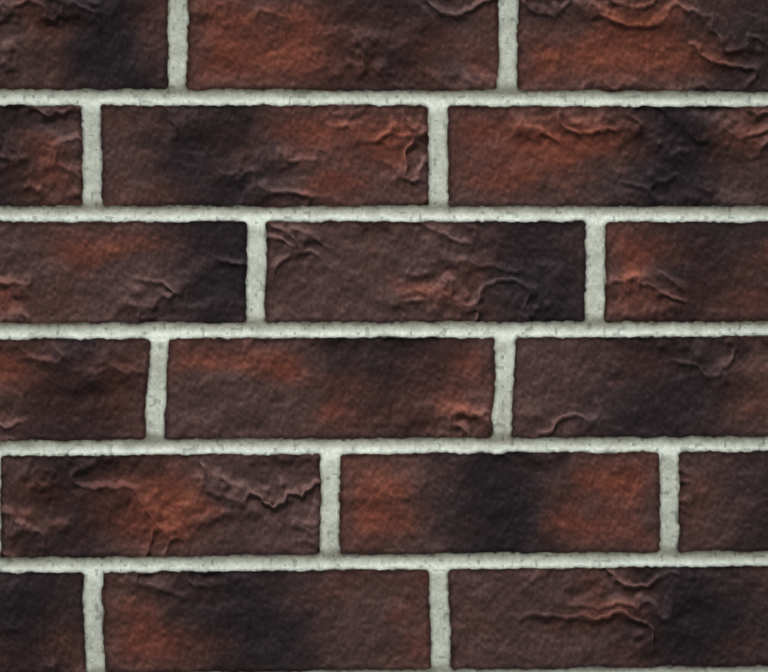
Reproduce this texture procedurally as a WebGL 2 fragment shader.

```glsl
#version 300 es
precision highp float;
// Running-bond wall of long, dark rustic bricks with pale raised mortar.
// Each brick is a rough rounded box; warped noise forms the creases,
// and hashed smoky patches and rust tones vary from brick to brick.
uniform vec2 u_resolution;
out vec4 fragColor;

float hash(vec2 p) {
  vec3 q = fract(vec3(p.xyx) * 0.1031);
  q += dot(q, q.yzx + 33.33);
  return fract((q.x + q.y) * q.z);
}

float noise(vec2 p) {
  vec2 i = floor(p), f = fract(p);
  f = f * f * (3.0 - 2.0 * f);
  return mix(mix(hash(i), hash(i + vec2(1, 0)), f.x),
             mix(hash(i + vec2(0, 1)), hash(i + vec2(1, 1)), f.x), f.y);
}

float fbm(vec2 p) {
  float sum = 0.0, amp = 0.5;
  for (int i = 0; i < 4; i++) {
    sum += amp * noise(p);
    p = mat2(0.8, 0.6, -0.6, 0.8) * p * 2.03 + 17.1;
    amp *= 0.5;
  }
  return sum;
}

// Clay surface: slanting torn creases plus sandy grain
float clayHeight(vec2 p) {
  vec2 warp = vec2(fbm(p * 2.3 + 5.0), fbm(p * 2.3 + 41.0)) - 0.5;
  vec2 s = vec2(p.x * 1.7, p.y * 4.6 - p.x * 0.9) + warp * 3.2;
  float crease = 1.0 - abs(2.0 * noise(s) - 1.0);
  float tears = smoothstep(0.35, 0.7, noise(p * vec2(1.3, 2.2) + 70.0));
  return 0.10 * crease * crease * tears + 0.09 * fbm(p * 5.0)
       + 0.014 * noise(p * 27.0) + 0.007 * noise(p * 52.0);
}

float roundedBox(vec2 p, vec2 halfSize, float radius) {
  vec2 q = abs(p) - halfSize + radius;
  return length(max(q, 0.0)) + min(max(q.x, q.y), 0.0) - radius;
}

void main() {
  // One unit is one course height; y runs downward from the top
  vec2 uv = gl_FragCoord.xy / u_resolution;
  vec2 q = vec2(uv.x * 6.62, (1.0 - uv.y) * 5.793);
  float pixel = 5.793 / u_resolution.y;

  // Courses tilt gently, more so toward the bottom
  vec2 wall = q;
  wall.y += (q.x - 3.31) * 0.003 * (q.y - 1.85) - 0.845;
  float row = floor(wall.y) + 1.0;
  float y = fract(wall.y);

  // Each course has its own shift and brick pitch
  float shift[6] = float[6](1.534, 0.793, 2.207, 1.353, 2.845, 0.81);
  float pitch = row < 0.5 ? 2.845 : 2.955 + 0.03 * sin(row * 3.14159 - 1.57);
  float slant = (y - 0.5) * (hash(vec2(row, 9.0)) - 0.5) * 0.09;
  float along = (wall.x - shift[clamp(int(row), 0, 5)] + slant) / pitch;
  vec2 id = vec2(floor(along), row);
  float x = fract(along);
  float seed = hash(id + 13.7);

  // Ragged brick outline
  vec2 local = vec2((x - 0.5) * pitch, y - 0.5);
  float d = roundedBox(local, vec2(pitch * 0.5 - 0.083, 0.433), 0.035);
  d += (noise(q * 7.0) - 0.5) * 0.022 + (noise(q * 26.0) - 0.5) * 0.014;

  // Rust in the middle, umber rims, one smoky patch per brick
  vec2 clay = q + id * vec2(3.7, 5.3);
  float cloud = fbm(clay * vec2(1.3, 1.9));
  float rim = smoothstep(0.0, 0.28, -d);
  float rust = smoothstep(0.32, 0.66, cloud + (seed - 0.5) * 0.2) * (0.3 + 0.7 * rim);
  vec3 brick = mix(vec3(0.275, 0.208, 0.200), vec3(0.385, 0.220, 0.175), rust);
  vec2 smokeAt = vec2(x - 0.22 - 0.72 * hash(id + 31.0), local.y * 0.22);
  smokeAt += (vec2(fbm(clay * 2.1 + 8.0), cloud) - 0.47) * 0.22;
  float smoke = smoothstep(0.30, 0.03, length(smokeAt));
  smoke *= 0.6 + 0.4 * hash(id + 57.0);
  brick = mix(brick, vec3(0.130, 0.118, 0.130), smoke);

  // Light from above picks out the relief
  float relief = clayHeight(clay + vec2(0.006, 0.018)) - clayHeight(clay - vec2(0.006, 0.018));
  float light = clamp(relief * 11.0, -0.55, 0.5);
  brick *= 1.0 + light;
  brick += vec3(0.045, 0.042, 0.040) * max(light, 0.0) * 2.0;
  brick *= 0.91 + 0.18 * noise(q * 38.0);
  brick *= mix(0.68, 1.0, smoothstep(0.0, 0.05, -d));

  // Mortar: shaded below a brick, bright above the next one
  float bed = y > 0.5 ? y - 1.0 : y;
  float bedMask = smoothstep(0.15, 0.06, abs(bed));
  float lit = mix(0.58, smoothstep(-0.07, 0.045, bed), bedMask);
  lit += (fbm(q * 9.0) - 0.47) * 0.5;
  vec3 mortar = mix(vec3(0.50, 0.50, 0.45), vec3(0.84, 0.87, 0.82), clamp(lit, 0.0, 1.0));
  float pits = smoothstep(0.74, 0.92, noise(q * 24.0));
  mortar *= (0.94 + 0.12 * noise(q * 45.0)) * (1.0 - 0.16 * pits);
  mortar *= mix(0.72, 1.0, smoothstep(-0.005, 0.035, d));

  float edge = max(pixel, 0.011);
  vec3 color = mix(brick, mortar, smoothstep(-edge, edge, d));

  // Soft falloff toward the corners
  vec2 corner = uv - vec2(0.46, 0.54);
  color *= 1.04 - 0.26 * dot(corner, corner);
  fragColor = vec4(color, 1.0);
}
```
